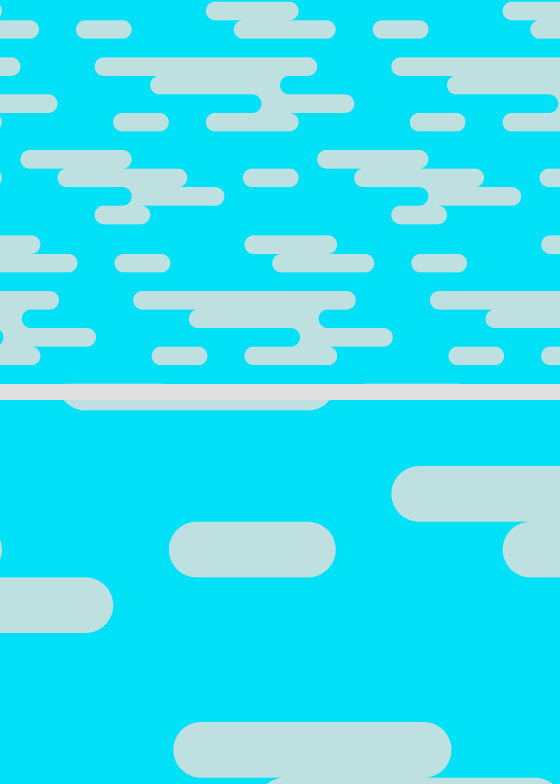
Top: the whole. Bottom: its middle third, enlarged.
Write a Shadertoy shader that draws this pattern.

```glsl
// Flat stacked clouds of rounded bars, repeating on a slanted lattice over a cyan sky.

// Bars as (row, start, end), in units of one bar height
const vec3 BARS[13] = vec3[13](
    vec3(0, 11, 16), vec3(1, 4, 7), vec3(1, 12.5, 18),
    vec3(3, 5, 17), vec3(4, 8, 17), vec3(5, 12, 19),
    vec3(6, 6, 9), vec3(6, 11, 16),
    vec3(8, 1, 7), vec3(9, 3, 10), vec3(9, 13, 16),
    vec3(10, 5, 12), vec3(11, 5, 8));

// Rounded bites of sky cut out of the bars
const vec3 NOTCHES[3] = vec3[3](
    vec3(4, 15, 19), vec3(5, 10, 14), vec3(10, 3, 7));

// True inside a round-ended bar that repeats every 16 units across
bool insideBar(vec2 p, vec3 bar) {
    if (floor(p.y) != bar.x) return false;
    float dx = mod(p.x - 0.5 * (bar.y + bar.z) + 8.0, 16.0) - 8.0;
    float straight = 0.5 * (bar.z - bar.y) - 0.5;
    return length(vec2(max(abs(dx) - straight, 0.0), fract(p.y) - 0.5)) < 0.5;
}

float cloud(vec2 p) {
    // Each band of clouds slides sideways from the one above
    float band = floor(p.y / 12.6);
    p -= band * vec2(2.08, 12.6);

    bool filled = false;
    for (int i = 0; i < 13; i++) filled = filled || insideBar(p, BARS[i]);
    for (int i = 0; i < 3; i++) filled = filled && !insideBar(p, NOTCHES[i]);
    return filled ? 1.0 : 0.0;
}

void mainImage(out vec4 fragColor, in vec2 fragCoord) {
    const float rowsPerHeight = 352.0 / 17.0;

    // Supersampling smooths edges and leaves no seams between touching rows
    float coverage = 0.0;
    for (int i = 0; i < 9; i++) {
        vec2 jitter = (vec2(i % 3, i / 3) - 1.0) / 3.0;
        vec2 p = (fragCoord + jitter) / iResolution.y * rowsPerHeight;
        p.y = rowsPerHeight - p.y;
        coverage += cloud(p - vec2(0.1, 0.09)) / 9.0;
    }

    vec3 sky = vec3(0.0, 0.88, 0.97);
    vec3 mist = vec3(0.75, 0.88, 0.88);
    fragColor = vec4(mix(sky, mist, coverage), 1.0);
}
```
